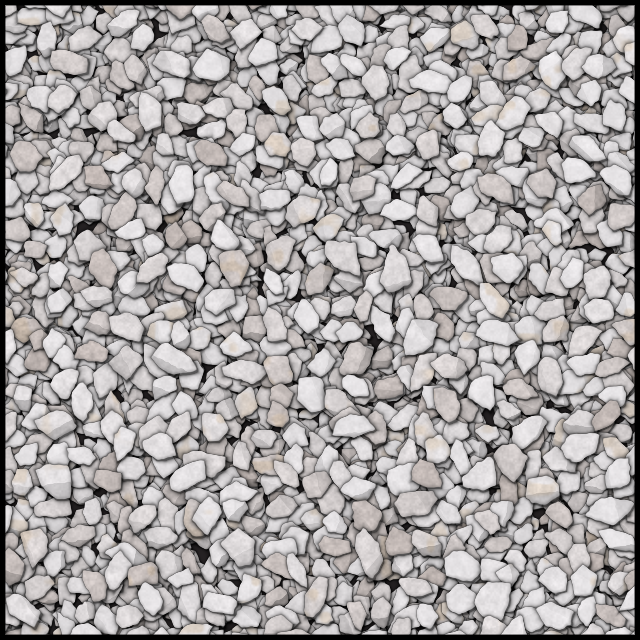
Give the GLSL for this texture, as a three.js fragment shader.

```glsl
// Draws a bed of pale crushed limestone gravel inside a thin black frame.
varying vec2 vUv;

const vec3 PALE = vec3(0.905, 0.895, 0.903);
const vec3 BEIGE = vec3(0.76, 0.72, 0.705);
const vec3 OCHRE = vec3(0.80, 0.70, 0.57);
const vec3 GAP = vec3(0.15, 0.135, 0.14);
const vec3 FRAME = vec3(0.0);
const vec2 LIGHT_DIR = vec2(-0.5, 0.866);
const float FRAME_WIDTH = 0.0085;
const float EDGE = 0.0010;          // half width of smoothed outlines
const float CELLS_DEEP = 34.0;      // stones across, bottom layer
const float CELLS_TOP = 21.0;       // stones across, top layer
const float JITTER = 0.8;
const float CORNER_SHARPNESS = 21.0;
const float SHADOW = 0.62;
const float SHADOW_FALLOFF = 10.5;
const float GRAIN = 0.17;
const float TAU = 6.28319;
const int LAYERS = 5;
const int SIDES = 7;

vec3 hash3(vec3 p) {
  p = fract(p * vec3(0.1031, 0.1030, 0.0973));
  p += dot(p, p.yxz + 33.33);
  return fract((p.xxy + p.yxx) * p.zyx);
}

float noise(vec2 p) {
  vec2 i = floor(p), f = fract(p);
  f = f * f * (3.0 - 2.0 * f);
  float a = hash3(vec3(i, 5.0)).x;
  float b = hash3(vec3(i + vec2(1.0, 0.0), 5.0)).x;
  float c = hash3(vec3(i + vec2(0.0, 1.0), 5.0)).x;
  float d = hash3(vec3(i + 1.0, 5.0)).x;
  return mix(mix(a, b, f.x), mix(c, d, f.x), f.y);
}

// Lays one angular stone, with its contact shadow, over the colour so far.
void addStone(inout vec3 color, vec2 p, vec3 id, float cell, float level, float grain, float stain) {
  vec3 form = hash3(id + 11.0);
  vec3 look = hash3(id + 47.0);
  float radius = cell * mix(mix(0.50, 0.40, level), 0.59, form.z);
  float angle = form.x * TAU;
  float stretch = mix(1.02, 1.38, form.y);
  mat2 turn = mat2(cos(angle), -sin(angle), sin(angle), cos(angle));
  vec2 q = turn * p / radius * vec2(1.0 / stretch, stretch);
  if (dot(q, q) > 5.5) return;

  // Slightly rounded polygon: smooth maximum of jittered half planes
  float sum = 0.0;
  vec2 slope = vec2(0.0);
  for (int k = 0; k < SIDES; k++) {
    vec3 h = hash3(id + vec3(0.0, 0.0, 90.0 + 7.0 * float(k)));
    float a = TAU * (float(k) + 0.85 * h.x) / float(SIDES);
    vec2 n = vec2(cos(a), sin(a));
    float w = exp(CORNER_SHARPNESS * (dot(q, n) - mix(0.66, 1.08, h.y)));
    sum += w;
    slope += w * n;
  }
  float dist = log(sum) / CORNER_SHARPNESS;
  float lit = dot((slope / sum) * turn, LIGHT_DIR);

  // Shadow reaches further on the side away from the light
  float reach = max(dist - 0.12 * max(-lit, 0.0), 0.0);
  color *= 1.0 - SHADOW * exp(-SHADOW_FALLOFF * reach);

  // Narrow worn rim and one broken facet
  float rim = smoothstep(-0.24, 0.03, dist);
  float shade = 1.0 + rim * (0.10 * lit - 0.11);
  float facetAngle = look.x * TAU;
  vec2 facetDir = vec2(cos(facetAngle), sin(facetAngle));
  float crease = dot(q, facetDir) - mix(0.15, 0.6, form.y) + 0.16 * (grain - 0.5);
  float facet = smoothstep(-0.03, 0.03, crease);
  shade *= 1.0 + facet * look.y * (0.15 * dot(facetDir * turn, LIGHT_DIR) - 0.11);

  // Stone colour, mineral stains and grain
  vec3 stone = mix(PALE, BEIGE, look.z * look.z * look.z);
  stone = mix(stone, OCHRE, 0.35 * stain * step(0.82, look.x));
  stone *= shade * mix(0.92, 1.0, level) * (1.0 + GRAIN * (grain - 0.5) * (0.6 + look.z));

  float soft = EDGE / radius;
  color = mix(color, stone, 1.0 - smoothstep(-soft, soft, dist));
}

void main() {
  // Surface detail and slightly ragged outlines
  float grain = 0.35 * noise(vUv * 70.0) + 0.35 * noise(vUv * 160.0) + 0.3 * noise(vUv * 340.0);
  float stain = smoothstep(0.55, 0.85, noise(vUv * 55.0 + 19.0));
  vec2 ragged = vec2(noise(vUv * 130.0 + 3.0), noise(vUv * 130.0 + 61.0)) - 0.5;
  vec2 uv = vUv + 0.003 * ragged;

  // Small deep stones first, large top stones last
  vec3 color = GAP;
  for (int i = 0; i < LAYERS; i++) {
    float level = float(i) / float(LAYERS - 1);
    float cells = mix(CELLS_DEEP, CELLS_TOP, level);
    float presence = mix(1.0, 0.62, level);
    vec2 grid = uv * cells + vec2(0.37, 0.61) * float(i) + 8.0;
    for (int y = 1; y >= -1; y--) {
      for (int x = -1; x <= 1; x++) {
        vec2 cellId = floor(grid) + vec2(float(x), float(y));
        vec3 id = vec3(cellId, 17.0 * float(i) + 1.0);
        vec3 place = hash3(id);
        if (place.z > presence) continue;
        vec2 center = cellId + 0.5 + JITTER * (place.xy - 0.5);
        addStone(color, (grid - center) / cells, id, 1.0 / cells, level, grain, stain);
      }
    }
  }

  // Frame
  vec2 border = min(vUv, 1.0 - vUv);
  float inside = smoothstep(-EDGE, EDGE, min(border.x, border.y) - FRAME_WIDTH);
  gl_FragColor = vec4(mix(FRAME, color, inside), 1.0);
}
```
